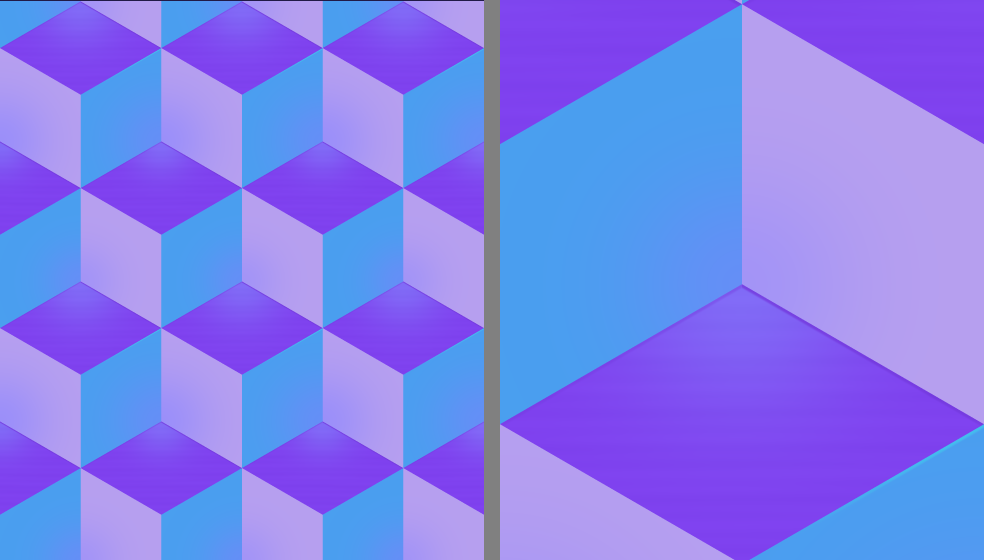
Left: the whole. Right: its middle third, enlarged.
A Shadertoy shader for this texture map:

```glsl
// Tumbling-block wallpaper: staggered rows of isometric cubes with three flat faces.
// Each point is folded into one cube cell, its face is chosen by the rhombus edges,
// then tinted near the inner corners, with fine edge lines and faint streaks.

const float COLUMNS = 3.0;            // cubes across
const float ROWS = 4.0;               // staggered rows down
const float TOP_OFFSET = 0.010;       // first cube tip below the top, in rows
const float ROW_HEIGHT = 0.87;        // row pitch in cube widths
const float EDGE_SLOPE = 2.0 / 3.0;   // rows fallen per cube width along an edge
const float EDGE_COS = 0.866;         // vertical gap to perpendicular distance
const float LINE_WIDTH = 0.009;       // edge lines, in cube widths
const float CORNER_REACH = 0.27;      // radius of the corner tint, in cube widths
const float RIM_HEIGHT = 0.0016;      // dark rim on the top border
const int SAMPLES = 4;                // smoothing samples per axis

const vec3 VIOLET = vec3(0.497, 0.255, 0.935);
const vec3 VIOLET_CORNER = vec3(0.505, 0.420, 0.965);
const vec3 VIOLET_LINE = vec3(0.455, 0.225, 0.870);
const vec3 BLUE = vec3(0.288, 0.622, 0.938);
const vec3 BLUE_CORNER = vec3(0.410, 0.550, 0.970);
const vec3 CYAN_LINE = vec3(0.260, 0.760, 0.930);
const vec3 LILAC = vec3(0.715, 0.625, 0.938);
const vec3 LILAC_CORNER = vec3(0.590, 0.550, 0.985);
const vec3 RIM = vec3(0.130, 0.100, 0.280);

// Soft tint weight around an inner corner
float cornerTint(vec2 p, vec2 corner, float reach) {
    vec2 d = (p - corner) * vec2(1.0, ROW_HEIGHT) / reach;
    return exp(-dot(d, d));
}

float lineMask(float gap) {
    float d = gap * ROW_HEIGHT * EDGE_COS;
    return 1.0 - smoothstep(0.35, 1.0, d / LINE_WIDTH);
}

// Faint horizontal grain from layered sines
float streaks(vec2 uv) {
    return 0.5 * sin(uv.y * 610.0 + 0.8 * sin(uv.x * 9.0))
         + 0.5 * sin(uv.y * 233.0 + sin(uv.x * 17.0));
}

vec3 cubePattern(vec2 uv) {
    float across = uv.x * COLUMNS;
    float down = (1.0 - uv.y) * ROWS - TOP_OFFSET;

    // Cell position: x from the cube axis, y down from its upper tip
    float row = floor(down);
    vec2 p = vec2(fract(across + 0.5 * mod(row, 2.0)) - 0.5, down - row);
    if (p.y < EDGE_SLOPE * abs(p.x)) {
        row -= 1.0;
        p = vec2(fract(across + 0.5 * mod(row, 2.0)) - 0.5, p.y + 1.0);
    }
    float oddRow = mod(row, 2.0);
    float reach = CORNER_REACH * mix(1.12, 0.85, oddRow);
    float upperGap = p.y - EDGE_SLOPE * abs(p.x);
    float lowerGap = p.y - EDGE_SLOPE * (1.0 - abs(p.x));

    // Top face
    if (lowerGap < 0.0) {
        float tint = cornerTint(p, vec2(0.0), reach * 0.85);
        vec3 top = mix(VIOLET, VIOLET_CORNER, tint);
        float weight = p.x > 0.0 ? 0.8 : 0.4;
        top = mix(top, VIOLET_LINE, weight * lineMask(upperGap));
        return top + 0.006 * streaks(uv);
    }
    // Left face
    if (p.x < 0.0) {
        float tint = cornerTint(p, vec2(-0.5, 1.0), reach);
        return mix(LILAC, LILAC_CORNER, tint * mix(0.85, 0.6, oddRow));
    }
    // Right face, with a cyan glint on alternate rows
    float tint = cornerTint(p, vec2(0.5, 1.0), reach);
    vec3 side = mix(BLUE, BLUE_CORNER, tint * 0.85);
    float glint = lineMask(lowerGap) * smoothstep(0.05, 0.45, p.x);
    return mix(side, CYAN_LINE, glint * (1.0 - oddRow) * 0.85);
}

void mainImage(out vec4 fragColor, in vec2 fragCoord) {
    // Average a grid of samples to smooth every edge
    vec3 color = vec3(0.0);
    for (int j = 0; j < SAMPLES; j++) {
        for (int i = 0; i < SAMPLES; i++) {
            vec2 jitter = (vec2(i, j) + 0.5) / float(SAMPLES) - 0.5;
            vec2 uv = (fragCoord + jitter) / iResolution.xy;
            color += uv.y > 1.0 - RIM_HEIGHT ? RIM : cubePattern(uv);
        }
    }
    fragColor = vec4(color / float(SAMPLES * SAMPLES), 1.0);
}
```
